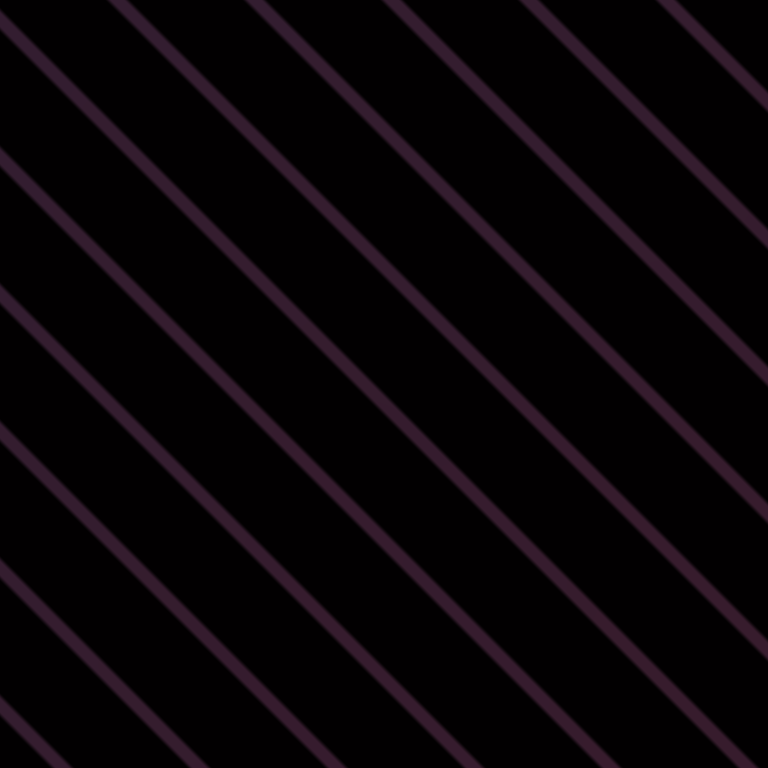
Reproduce this pattern procedurally as a WebGL 1 fragment shader.

```glsl
precision highp float;
// Thin plum diagonal stripes falling from left to right on near-black.
// The distance to the nearest of a set of evenly spaced 45 degree lines
// is turned into soft-edged bands, with a faint drift of tint across them.

uniform vec2 u_resolution;

const float STRIPES_PER_SIDE = 5.6;    // repeats along each canvas edge
const float STRIPE_OFFSET = 0.9745;    // x + y on one stripe's centre line
const float CORE_HALF_WIDTH = 0.0053;  // fully coloured part
const float EDGE_HALF_WIDTH = 0.0123;  // where the soft edge ends

const vec3 GROUND = vec3(0.007, 0.001, 0.003);
const vec3 PLUM_COOL = vec3(0.200, 0.114, 0.188);
const vec3 PLUM_WARM = vec3(0.216, 0.110, 0.176);

float hash(vec2 p) {
  return fract(sin(dot(p, vec2(127.1, 311.7))) * 43758.5453);
}

float valueNoise(vec2 p) {
  vec2 cell = floor(p);
  vec2 f = fract(p);
  f = f * f * (3.0 - 2.0 * f);
  float low = mix(hash(cell), hash(cell + vec2(1.0, 0.0)), f.x);
  float high = mix(hash(cell + vec2(0.0, 1.0)), hash(cell + vec2(1.0, 1.0)), f.x);
  return mix(low, high, f.y);
}

// Perpendicular distance to the nearest diagonal centre line.
float stripeDistance(vec2 p, float count, float offset) {
  float phase = (p.x + p.y - offset) * count;
  return abs(fract(phase + 0.5) - 0.5) / (count * sqrt(2.0));
}

// Soft band, widened when needed to stay smooth on small canvases.
float softBand(float dist, float core, float edge, float pixel) {
  float middle = 0.5 * (core + edge);
  float blur = max(0.5 * (edge - core), pixel);
  return 1.0 - smoothstep(middle - blur, middle + blur, dist);
}

void main() {
  vec2 p = gl_FragCoord.xy / u_resolution;
  float pixel = 1.0 / min(u_resolution.x, u_resolution.y);

  // Stripes grow slightly warmer toward the lower right.
  float drift = 0.5 + 0.5 * (p.x - p.y) + 0.3 * (valueNoise(p * 5.0) - 0.5);
  vec3 plum = mix(PLUM_COOL, PLUM_WARM, clamp(drift, 0.0, 1.0));

  float dist = stripeDistance(p, STRIPES_PER_SIDE, STRIPE_OFFSET);
  float stripe = softBand(dist, CORE_HALF_WIDTH, EDGE_HALF_WIDTH, pixel);
  gl_FragColor = vec4(mix(GROUND, plum, stripe), 1.0);
}
```
